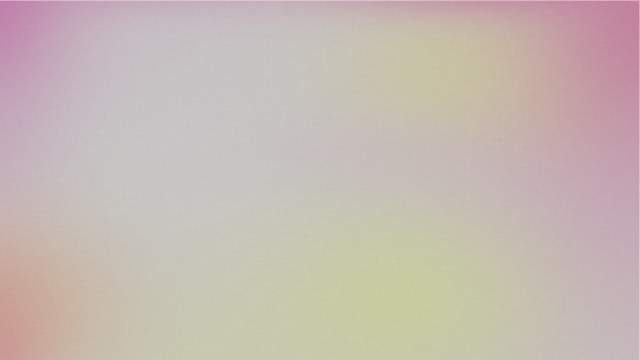
Write a Shadertoy shader that draws this background.

```glsl
// Soft pastel gradient of overlapping colour glows with a faint woven paper grain.

const vec3 SILVER = vec3(0.78, 0.777, 0.775);
const vec3 MAUVE  = vec3(0.77, 0.685, 0.735);
const vec3 LILAC  = vec3(0.77, 0.67, 0.74);
const vec3 OLIVE  = vec3(0.78, 0.80, 0.62);
const vec3 SAND   = vec3(0.785, 0.77, 0.63);
const vec3 PEACH  = vec3(0.79, 0.70, 0.62);
const vec3 CORAL  = vec3(0.79, 0.57, 0.56);
const vec3 ROSE   = vec3(0.76, 0.50, 0.61);
const vec3 ORCHID = vec3(0.75, 0.48, 0.66);

const float GRAIN_SCALE    = 115.0;  // noise cells per canvas height
const float GRAIN_STRENGTH = 0.017;
const vec2  THREAD_SCALE   = vec2(22.0, 130.0); // along and across a thread
const float THREAD_STRENGTH = 0.008;
const float RIM_WIDTH      = 0.0035; // pale hairline, in canvas heights
const float RIM_STRENGTH   = 0.5;

// Pseudo-random gradient direction for a lattice cell.
vec2 cellGradient(vec2 cell) {
    vec3 h = fract(cell.xyx * vec3(0.1031, 0.1030, 0.0973));
    h += dot(h, h.yzx + 33.33);
    float angle = 6.2832 * fract((h.x + h.y) * h.z);
    return vec2(cos(angle), sin(angle));
}

float gradientNoise(vec2 p) {
    vec2 cell = floor(p);
    vec2 f = p - cell;
    vec2 w = f * f * f * (f * (f * 6.0 - 15.0) + 10.0);
    vec2 e = vec2(1.0, 0.0);
    float a = dot(cellGradient(cell), f);
    float b = dot(cellGradient(cell + e.xy), f - e.xy);
    float c = dot(cellGradient(cell + e.yx), f - e.yx);
    float d = dot(cellGradient(cell + e.xx), f - e.xx);
    return mix(mix(a, b, w.x), mix(c, d, w.x), w.y);
}

// Speckle in two octaves, crossed by long horizontal and vertical threads.
float paperGrain(vec2 p) {
    vec2 q = p * GRAIN_SCALE;
    float speckle = 0.6 * gradientNoise(q) + 0.45 * gradientNoise(q * 1.7 + 17.3);
    float threads = gradientNoise(p * THREAD_SCALE)
                  + 0.7 * gradientNoise(p * THREAD_SCALE.yx + 41.7);
    return GRAIN_STRENGTH * speckle + THREAD_STRENGTH * threads;
}

// Blends an elliptical Gaussian glow over a colour.
vec3 addGlow(vec3 base, vec3 tint, float strength, vec2 uv, vec2 centre, vec2 radius) {
    vec2 d = (uv - centre) / radius;
    return mix(base, tint, strength * exp(-dot(d, d)));
}

void mainImage(out vec4 fragColor, in vec2 fragCoord) {
    vec2 uv = fragCoord / iResolution.xy;
    vec2 p = fragCoord / iResolution.y;
    vec3 color = SILVER;

    // Broad mauve haze on the right and through the middle
    color = addGlow(color, MAUVE, 1.0, uv, vec2(1.00, 0.40), vec2(0.35, 0.60));
    color = addGlow(color, LILAC, 0.3, uv, vec2(0.64, 0.57), vec2(0.20, 0.13));
    color = addGlow(color, LILAC, 0.2, uv, vec2(0.20, 0.92), vec2(0.28, 0.25));

    // Yellow-green light below and at the upper right
    color = addGlow(color, OLIVE, 0.5, uv, vec2(0.34, -0.05), vec2(0.36, 0.30));
    color = addGlow(color, OLIVE, 0.95, uv, vec2(0.63, 0.17), vec2(0.23, 0.27));
    color = addGlow(color, PEACH, 0.55, uv, vec2(0.85, 0.77), vec2(0.14, 0.20));
    color = addGlow(color, SAND, 0.92, uv, vec2(0.71, 0.81), vec2(0.19, 0.19));

    // Left side: lilac above, warm tones below
    color = addGlow(color, LILAC, 0.7, uv, vec2(-0.02, 0.60), vec2(0.11, 0.25));
    color = addGlow(color, PEACH, 0.95, uv, vec2(0.03, 0.14), vec2(0.17, 0.25));
    color = addGlow(color, CORAL, 0.9, uv, vec2(-0.03, 0.00), vec2(0.10, 0.30));

    // Pink corners and top edge
    color = addGlow(color, ROSE, 0.95, uv, vec2(1.02, 0.98), vec2(0.18, 0.44));
    color = addGlow(color, ROSE, 0.9, uv, vec2(0.78, 1.05), vec2(0.30, 0.09));
    color = addGlow(color, ORCHID, 0.4, uv, vec2(0.17, 1.04), vec2(0.28, 0.08));
    color = addGlow(color, ORCHID, 0.95, uv, vec2(-0.03, 1.02), vec2(0.14, 0.30));

    // Paper grain
    color += paperGrain(p);

    // Pale hairline along the top and right edges
    float aspect = iResolution.x / iResolution.y;
    float edgeDistance = min(1.0 - p.y, aspect - p.x);
    float rim = 1.0 - smoothstep(0.0, RIM_WIDTH, edgeDistance);
    color = mix(color, vec3(1.0), RIM_STRENGTH * rim);

    fragColor = vec4(clamp(color, 0.0, 1.0), 1.0);
}
```
